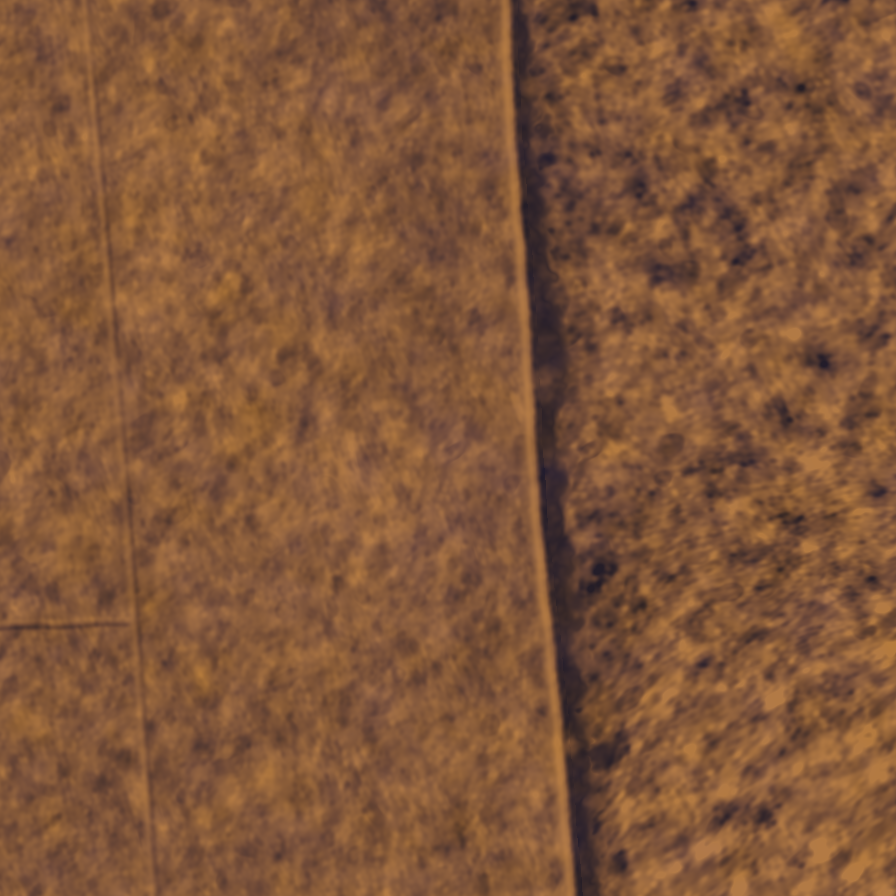
A WebGL 2 fragment shader for this texture:

```glsl
#version 300 es
precision highp float;
uniform vec2 u_resolution;
out vec4 outColor;

#define GRAIN_LEFT 0.145
#define GRAIN_RIGHT 0.235
#define RELIEF 0.075
#define SHADOW_WIDTH 0.028
#define SHADOW_TONE 0.19
#define CREST_GLOW 0.13
#define BASE_TONE 0.530

const vec3 SHADE = vec3(0.22, 0.16, 0.17);
const vec3 SOIL = vec3(0.44, 0.29, 0.21);
const vec3 STRAW = vec3(0.62, 0.42, 0.25);

vec3 hash3(vec2 cell) {
    vec3 q = fract(cell.xyx * vec3(0.1031, 0.1030, 0.0973));
    q += dot(q, q.yxz + 33.33);
    return fract((q.xxy + q.yzz) * q.zyx);
}

// Cellular noise: each cell holds one soft light or dark clump
float clumps(vec2 p) {
    vec2 cell = floor(p);
    float sum = 0.0;
    for (int j = -1; j <= 1; j++)
    for (int i = -1; i <= 1; i++) {
        vec2 id = cell + vec2(i, j);
        vec3 h = hash3(id + 70.0);
        vec2 d = id + h.xy - p;
        float w = max(0.0, 1.0 - dot(d, d));
        sum += (h.z * 2.0 - 1.0) * w * w * w;
    }
    return sum;
}

float layeredClumps(vec2 p) {
    float sum = 0.0, weight = 0.60;
    for (int i = 0; i < 3; i++) {
        sum += weight * clumps(p);
        p = p * 1.93 + vec2(17.3, 9.1);
        weight *= 0.66;
    }
    return sum;
}

float bell(float x, float width) {
    x /= width;
    return exp(-x * x);
}

float spot(vec2 p, vec2 center, vec2 radius) {
    vec2 d = (p - center) / radius;
    return exp(-dot(d, d));
}

void main() {
    vec2 p = gl_FragCoord.xy / u_resolution;
    float pixel = 1.0 / u_resolution.y;
    float t = 1.0 - p.y;

    // Distances to the ridge and the two tracks
    float bend = 0.0018 * cos((t - 0.34) * 14.0) + 0.0005 * sin(t * 73.0);
    float ridge = p.x - (0.5695 + 0.044 * t + 0.031 * t * t + bend);
    float track = p.x - (0.094 + 0.086 * t - 0.009 * t * t);
    float branch = p.y - (0.298 + 0.035 * p.x + 0.0008 * sin(p.x * 70.0));
    float rightField = smoothstep(-0.003, 0.005, ridge);

    // Ground grain, sheared along furrows at the lower right
    vec2 q = p + 0.003 * vec2(sin(p.y * 37.0 + p.x * 19.0), sin(p.x * 43.0 - p.y * 11.0));
    float furrows = smoothstep(0.60, 0.62, p.x) * smoothstep(0.56, 0.20, p.y);
    q.y -= 0.35 * furrows * (p.x - 0.62);
    q *= ridge > 0.008 ? vec2(34.0, 38.0) : vec2(44.0, 38.0);
    float grain = layeredClumps(q);
    float relief = grain - layeredClumps(q + vec2(-0.25, 0.12));
    float broad = clumps(p * 8.0 + 3.0);
    float fine = clumps(p * vec2(135.0, 115.0));

    float tone = BASE_TONE - 0.008 * rightField;
    tone += mix(GRAIN_LEFT, GRAIN_RIGHT, rightField) * grain;
    tone += RELIEF * mix(0.6, 1.1, rightField) * relief;
    tone += 0.020 * broad + 0.012 * fine;
    float pits = smoothstep(0.15, 0.70, clumps(q * 1.25 + 41.0));
    tone -= mix(0.06, 0.10, rightField) * pits;

    // Vertical streaks on the left, diagonal ripples on the right
    float streak = clumps(vec2(p.x * 62.0 + p.y * 2.0, p.y * 6.0));
    tone += 0.022 * streak * (1.0 - rightField) * smoothstep(0.2, 0.4, p.x);
    float ripple = sin((p.y - 0.46 * p.x) * 137.0 + 1.6 * broad + 1.2 * grain);
    tone += 0.042 * ripple * furrows * smoothstep(0.64, 0.85, p.x);

    // Broad pale and dark areas
    tone += 0.038 * spot(p, vec2(0.36, 0.42), vec2(0.12, 0.22));
    tone += 0.035 * spot(p, vec2(0.92, 0.12), vec2(0.20, 0.16));
    tone += 0.025 * spot(p, vec2(0.25, 0.80), vec2(0.12, 0.18));
    tone += 0.040 * spot(p, vec2(0.91, 0.95), vec2(0.06, 0.03));
    tone += 0.050 * spot(p, vec2(0.79, 0.84), vec2(0.04, 0.02));
    tone -= 0.050 * spot(p, vec2(0.48, 0.65), vec2(0.07, 0.16));
    tone -= 0.050 * spot(p, vec2(0.42, 0.97), vec2(0.14, 0.05));
    tone -= 0.045 * spot(p, vec2(0.80, 0.75), vec2(0.20, 0.08));
    tone -= 0.060 * spot(p, vec2(0.94, 0.87), vec2(0.05, 0.05));
    tone -= 0.060 * spot(p, vec2(0.53, 0.07), vec2(0.05, 0.06));
    tone -= 0.055 * spot(p, vec2(0.53, 0.26), vec2(0.04, 0.04));
    tone -= 0.060 * spot(p, vec2(0.69, 0.37), vec2(0.05, 0.05));
    tone -= 0.025 * spot(p, vec2(0.07, 0.20), vec2(0.10, 0.18));

    // Thin tracks: a pale lip beside a dark rut
    float thin = max(0.0032, pixel);
    tone = mix(tone, BASE_TONE, 0.45 * bell(track - 0.001, 0.007));
    tone += 0.075 * bell(track + 0.001, thin) * (0.4 + abs(p.y - 0.45));
    tone -= 0.080 * bell(track - 0.0055, thin) * (1.0 + 0.8 * broad);
    tone -= 0.020 * bell(track + 0.008, thin);
    float branchMask = 1.0 - smoothstep(0.135, 0.152, p.x);
    tone -= 0.13 * branchMask * bell(branch, thin);
    tone += 0.05 * branchMask * bell(branch - 0.007, thin);

    // Lit crest with two wider shoulders
    tone = mix(tone, BASE_TONE, 0.70 * bell(ridge + 0.007, 0.007));
    tone += CREST_GLOW * bell(ridge + 0.0065, 0.0052);
    tone -= 0.025 * bell(ridge + 0.021, 0.006);
    tone += 0.08 * spot(vec2(ridge, p.y), vec2(-0.018, 0.145), vec2(0.016, 0.032));
    tone += 0.05 * spot(vec2(ridge, p.y), vec2(-0.016, 0.555), vec2(0.014, 0.035));

    // Ragged shadow on the far side of the ridge
    float width = SHADOW_WIDTH + 0.015 * bell(p.y - 0.60, 0.06)
        + 0.005 * bell(p.y - 0.09, 0.05) - 0.008 * bell(p.y - 1.0, 0.08);
    width += 0.012 * clumps(p * vec2(52.0, 38.0)) + 0.014 * grain + 0.005 * fine;
    float shadow = smoothstep(-0.003, 0.004 + pixel, ridge)
        * (1.0 - smoothstep(width - 0.013, width + 0.010, ridge));
    shadow *= 1.0 - 0.45 * spot(vec2(ridge, p.y), vec2(0.012, 0.573), vec2(0.02, 0.016));
    float hollow = spot(p, vec2(0.668, 0.158), vec2(0.028, 0.019));
    shadow = max(shadow, smoothstep(0.15, 0.80, hollow - 0.45 * grain) * rightField);
    shadow *= 1.0 - 0.6 * spot(p, vec2(0.636, 0.168), vec2(0.010, 0.012));
    tone = mix(tone, SHADOW_TONE + 0.08 * grain + 0.03 * fine, 0.95 * shadow);
    tone -= 0.06 * rightField * (1.0 - shadow) * bell(ridge - 0.045, 0.022);

    // Tone to colour, with faint violet and ochre drift
    tone = clamp(tone, 0.14, 0.70);
    vec3 color = SHADE + (SOIL - SHADE) * (tone - SHADE.r) / 0.22;
    if (tone > SOIL.r) color = mix(SOIL, STRAW, (tone - SOIL.r) / 0.18);
    float drift = clumps(p * 21.0 + 9.0) + 0.6 * clumps(p * 60.0 + 5.0);
    drift += 0.8 * spot(p, vec2(0.50, 0.46), vec2(0.06, 0.12));
    color += vec3(-0.006, -0.002, 0.020) * drift;
    outColor = vec4(color, 1.0);
}
```
